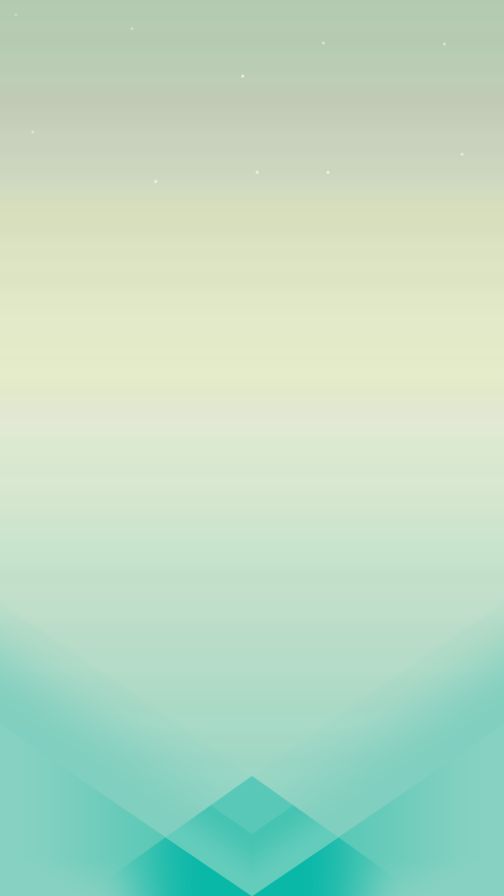
Reproduce this background procedurally as a Shadertoy shader.

```glsl
// A calm dusk gradient, sage to cream to mint, with a few faint stars on top
// and translucent teal chevrons folded into a diamond at the bottom.
// Each fold is a signed distance to a mirrored line; stars sit in hashed cells.

const vec3 HAZE = vec3(0.50, 0.81, 0.75);
const vec3 PALE = vec3(0.53, 0.82, 0.76);
const vec3 TEAL = vec3(0.33, 0.78, 0.71);
const vec3 DEEP = vec3(0.04, 0.72, 0.66);

// Moves linearly from one colour to the next between two heights.
vec3 ramp(vec3 col, vec3 next, float from, float to, float y) {
    return mix(col, next, clamp((y - from) / (to - from), 0.0, 1.0));
}

// Distance to a mirrored line through (0, apex); positive above it.
float aboveFold(vec2 p, float apex, float slope) {
    return (p.y - apex - slope * abs(p.x)) / sqrt(1.0 + slope * slope);
}

float cover(float d, float softness) {
    return smoothstep(-softness, softness, d);
}

vec2 hash2(vec2 cell) {
    vec2 k = vec2(dot(cell, vec2(127.1, 311.7)), dot(cell, vec2(269.5, 183.3)));
    return fract(sin(k) * 43758.55);
}

// Vertical sky, where t runs from 0 at the top to 1 at the bottom.
vec3 sky(float t) {
    vec3 c = vec3(0.70, 0.79, 0.69);
    c = ramp(c, vec3(0.72, 0.80, 0.70), 0.00, 0.06, t);
    c = ramp(c, vec3(0.76, 0.80, 0.72), 0.06, 0.12, t);
    c = ramp(c, vec3(0.81, 0.85, 0.76), 0.12, 0.205, t);
    c = ramp(c, vec3(0.84, 0.87, 0.74), 0.205, 0.23, t);
    c = ramp(c, vec3(0.89, 0.92, 0.79), 0.23, 0.37, t);
    c = ramp(c, vec3(0.885, 0.905, 0.83), 0.43, 0.465, t);
    c = ramp(c, vec3(0.86, 0.915, 0.82), 0.465, 0.50, t);
    c = ramp(c, vec3(0.83, 0.90, 0.81), 0.50, 0.57, t);
    c = ramp(c, vec3(0.78, 0.89, 0.80), 0.57, 0.61, t);
    c = ramp(c, vec3(0.75, 0.87, 0.79), 0.61, 0.68, t);
    c = ramp(c, vec3(0.61, 0.84, 0.77), 0.68, 0.87, t);
    float bands = sin(t * 95.0) + 0.6 * sin(t * 211.0 + 1.3);
    return c + 0.003 * bands;
}

// One jittered star per cell, some cells left empty.
float stars(vec2 p, float pixel) {
    const float cellSize = 0.11;
    vec2 cell = floor(p / cellSize);
    vec2 rnd = hash2(cell);
    vec2 centre = (cell + 0.15 + 0.7 * rnd) * cellSize;
    float dotMask = 1.0 - cover(length(p - centre) - 0.0015, pixel);
    float keep = step(0.3, hash2(cell + 17.0).x);
    return dotMask * keep * mix(0.35, 0.9, rnd.y) * step(p.y, 0.25);
}

// Wide translucent folds, deepening away from their upper edges.
vec3 wideFolds(vec3 col, vec2 p, float lower, float pixel) {
    float upper = aboveFold(p, 0.134, 0.69);
    float depth = smoothstep(0.0, 0.10, -upper);
    col = mix(col, HAZE, cover(-upper, 0.004) * (0.12 + 0.83 * depth));

    float fade = max(smoothstep(0.05, 0.28, abs(p.x)),
                     smoothstep(0.0, 0.12, -lower));
    return mix(col, mix(TEAL, PALE, fade), cover(-lower, pixel));
}

// The central diamond and the dark wings under it.
vec3 diamond(vec3 col, vec2 p, float lower, float pixel) {
    float roof = aboveFold(p, 0.134, -0.71);
    float under = cover(-roof, pixel);
    float wing = 1.0 - smoothstep(0.05, 0.17, abs(p.x));
    col = mix(col, DEEP, under * cover(-lower, pixel) * wing);

    float inner = aboveFold(p, 0.069, 0.70);
    vec3 foldTint = mix(vec3(0.27, 0.765, 0.70), vec3(0.39, 0.80, 0.735),
                        smoothstep(0.0, 0.05, -inner));
    vec3 fill = mix(foldTint, vec3(0.35, 0.785, 0.72), cover(inner, pixel));
    return mix(col, fill, under * cover(lower, pixel));
}

void mainImage(out vec4 fragColor, in vec2 fragCoord) {
    float pixel = 1.0 / iResolution.y;
    vec2 p = (fragCoord - vec2(0.5 * iResolution.x, 0.0)) * pixel;
    float lower = aboveFold(p, 0.0, 0.68);

    vec3 col = sky(1.0 - p.y);
    col = mix(col, vec3(0.96, 0.98, 0.92), stars(vec2(p.x + 0.28, 1.0 - p.y), pixel));
    col = wideFolds(col, p, lower, pixel);
    col = diamond(col, p, lower, pixel);

    fragColor = vec4(col, 1.0);
}
```
